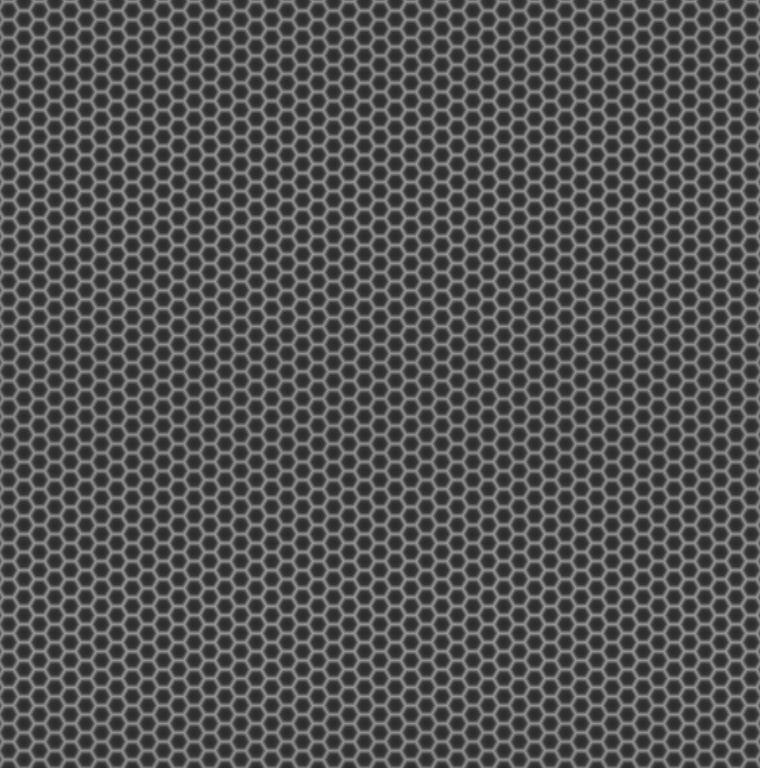
This pattern is drawn by a Shadertoy shader. Its source:

```glsl
// Fine grey honeycomb mesh: flat-topped dark cells between soft, light walls.
// Two offset rectangular lattices give the nearest cell; a rounded hexagon
// distance then sets the tone, with a faint slow drift in wall sharpness.

#define COLUMNS 49.1        // column steps across the canvas
#define ROWS 42.55          // cells down one column
#define ROW_PHASE 0.04      // vertical shift, in cells
#define ROUNDNESS 0.3       // 0 = sharp hexagon, 1 = circle
#define WALL_START 0.61     // where the wall begins, 0 centre to 1 edge
#define HOLE_DARK 0.175
#define HOLE_RIM 0.212
#define WALL_LIGHT 0.555
#define DRIFT 0.035         // strength of the slow tonal drift

const float TAU = 6.2831853;
const float HALF_ROOT3 = 0.8660254;

// Offset from the nearest cell centre; neighbours in a column are 1 apart.
vec2 cellOffset(vec2 p) {
    vec2 period = vec2(2.0 * HALF_ROOT3, 1.0);
    vec2 g = p / period;
    vec2 a = (g - floor(g + 0.5)) * period;
    vec2 b = (fract(g) - 0.5) * period;
    return dot(a, a) < dot(b, b) ? a : b;
}

// Rounded hexagon distance: 0 at the centre, 1 midway along each wall.
float cellDistance(vec2 q) {
    q = abs(q);
    float hexagon = max(q.y, dot(q, vec2(HALF_ROOT3, 0.5)));
    return 2.0 * mix(hexagon, length(q), ROUNDNESS);
}

// Slow vertical and quicker horizontal beat of the wall tone.
float wallDrift(vec2 uv) {
    float vertical = cos(TAU * (uv.y - 0.48) * 1.9);
    float horizontal = cos(TAU * (uv.x - 0.5) * COLUMNS / 3.0);
    return 1.0 - DRIFT * (vertical + 0.5 * horizontal);
}

void mainImage(out vec4 fragColor, in vec2 fragCoord) {
    vec2 uv = fragCoord / iResolution.xy;
    vec2 p = vec2((uv.x - 0.5) * COLUMNS * HALF_ROOT3,
                  uv.y * ROWS + ROW_PHASE);
    float d = cellDistance(cellOffset(p));

    // Dark hole, slightly lighter toward its rim
    float hole = mix(HOLE_DARK, HOLE_RIM, smoothstep(0.2, 0.6, d));

    // Soft wall ramp, brightest where three walls meet
    float wall = max(d - WALL_START, 0.0) / (1.0 - WALL_START);
    float tone = hole + (WALL_LIGHT - HOLE_RIM) * min(wall, 1.15) * wallDrift(uv);

    fragColor = vec4(vec3(tone), 1.0);
}
```
